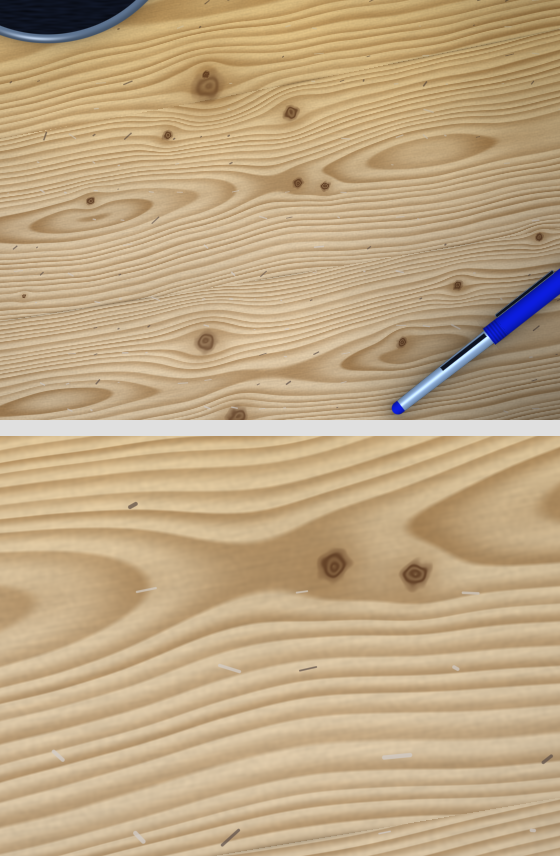
Top: the whole. Bottom: its middle third, enlarged.
A Shadertoy shader for this texture:

```glsl
// A pine table top with knots, scratches, a dark round dish and a blue pen.
// Each board's rings are distances to a wavy pith line, pushed aside by knots;
// the dish and the pen are distance shapes laid over the wood.
#define PALE_WOOD vec3(0.83, 0.745, 0.595)
#define LATE_WOOD vec3(0.58, 0.43, 0.25)
#define KNOT_WOOD vec3(0.36, 0.23, 0.13)
#define DARK_DISH vec3(0.05, 0.07, 0.12)
#define STEEL vec3(0.42, 0.52, 0.65)
#define PEN_BLUE vec3(0.04, 0.10, 0.76)
#define BOARD_WIDTH 0.435
#define RING_DENSITY 84.0
#define RING_CONTRAST 0.62
#define SCRATCH_CELL 0.065
#define SMALL_KNOTS 9

vec2 hash2(vec2 p) {
    vec3 q = fract(p.xyx * vec3(0.1031, 0.1030, 0.0973));
    q += dot(q, q.yzx + 33.33);
    return fract((q.xx + q.yz) * q.zy);
}

float corner(vec2 cell, vec2 offset) {
    return dot(hash2(cell) * 2.0 - 1.0, offset);
}

// Gradient noise, about -0.7 to 0.7
float noise(vec2 p) {
    vec2 i = floor(p), f = p - i, e = vec2(1, 0);
    vec2 u = f * f * f * (f * (f * 6.0 - 15.0) + 10.0);
    return 1.4 * mix(mix(corner(i, f), corner(i + e, f - e), u.x),
                     mix(corner(i + e.yx, f - e.yx), corner(i + 1.0, f - 1.0), u.x), u.y);
}

float cover(float dist) {
    float px = 0.8 / iResolution.y;
    return 1.0 - smoothstep(-px, px, dist);
}

// Returns grain displacement, core mask and brown halo
vec3 knot(vec2 p, vec2 centre, float radius) {
    vec2 q = (p - centre) / radius;
    q.y -= 0.17 * q.x;
    float r = length(q) + 0.25 * noise(q * 1.5 + centre * 40.0);
    float push = -q.y * radius * 0.85 * exp(-dot(q * q, vec2(0.10, 0.17)));
    float rings = 0.82 + 0.18 * sin(r * 15.0);
    float core = (1.0 - smoothstep(0.55, 1.05, r)) * rings;
    return vec3(push, core * mix(1.0, 0.72, smoothstep(0.015, 0.04, radius)),
                exp(-r * r * 0.35));
}

vec3 wood(vec2 p) {
    // Knots: four large ones, then a scatter of small ones
    vec3 k = knot(p, vec2(0.495, 0.795), 0.042) + knot(p, vec2(0.693, 0.731), 0.021)
           + knot(p, vec2(0.491, 0.187), 0.031) + knot(p, vec2(0.564, 0.007), 0.028);
    for (int i = 0; i < SMALL_KNOTS; i++) {
        vec2 h = hash2(vec2(float(i) * 7.3 + 2.0, 19.0));
        vec2 centre = vec2((float(i) + 0.2 + 0.6 * h.x) * 1.33 / float(SMALL_KNOTS), h.y);
        k += knot(p, centre, 0.005 + 0.010 * fract(h.x * 13.0));
    }

    // Boards and growth rings
    float across = p.y - p.x * (0.14 + 0.06 * p.y);
    float board = floor((across + 0.2) / BOARD_WIDTH);
    float pith = (board + 0.5) * BOARD_WIDTH - 0.2;
    vec2 along = vec2(p.x, across);
    float bend = 0.022 * noise(along * vec2(2.2, 4.0) + board * 9.0)
               + 0.004 * noise(along * vec2(8.0, 14.0) + board * 5.0);
    float offAxis = across + k.x + bend - pith;
    float depth = 0.055 + 0.045 * noise(vec2(p.x * 2.3, board * 5.7 + 0.4));
    float ringDist = length(vec2(offAxis, depth));
    float phase = ringDist * (RING_DENSITY - 11.0 * board)
                + 1.1 * noise(vec2(ringDist * 26.0, board * 3.1 + 0.3));
    float f = fract(phase);
    float late = smoothstep(0.15, 0.85, f) * (1.0 - smoothstep(0.84, 1.0, f));
    float strength = 0.85 + 0.5 * noise(vec2(floor(phase) * 3.7 + 0.5, p.x * 2.0));
    float heart = exp(-pow(offAxis / 0.025, 2.0)) * (0.5 + 0.5 * noise(p * 4.0));

    // Fibres, blotches and seams
    float fibre = noise(along * vec2(22.0, 210.0)) + 0.6 * noise(along * vec2(60.0, 330.0));
    float blotch = noise(along * vec2(2.5, 6.0) + 4.0);
    vec3 col = mix(PALE_WOOD, LATE_WOOD, clamp(late * strength * RING_CONTRAST + heart * 0.45, 0.0, 0.85));
    col *= 1.0 + 0.035 * fibre + 0.07 * blotch + 0.03 * noise(p * 190.0);
    float seam = fract((across + 0.2) / BOARD_WIDTH) * BOARD_WIDTH;
    seam = min(seam, BOARD_WIDTH - seam);
    col *= 1.0 - 0.2 * exp(-seam * 500.0) * smoothstep(-0.2, 0.3, noise(p * 5.0));
    col = mix(col, LATE_WOOD, min(k.z, 1.0) * 0.4);
    return mix(col, KNOT_WOOD, min(k.y, 1.0) * 0.9);
}

// Short pale or dark nicks, one at most in each cell
vec3 addScratches(vec3 col, vec2 p) {
    vec2 cell = floor(p / SCRATCH_CELL);
    vec2 h = hash2(cell + 31.0), g = hash2(cell + 77.0);
    vec2 q = p - (cell + 0.3 + 0.4 * h) * SCRATCH_CELL;
    float angle = 0.2 + (g.x - 0.5) * 2.4 * g.y;
    vec2 dir = vec2(cos(angle), sin(angle));
    float t = dot(q, dir), halfLength = 0.001 + 0.010 * h.x * h.x;
    float d = length(q - dir * clamp(t, -halfLength, halfLength)) - 0.0012 * (0.5 + g.y);
    vec3 tint = g.x < 0.6 ? vec3(0.80, 0.77, 0.72) : vec3(0.37, 0.31, 0.27);
    return mix(col, tint, cover(d) * step(h.y, 0.42) * 0.75);
}

vec3 addDish(vec3 col, vec2 p) {
    vec2 q = p - vec2(0.113, 1.229);
    float r = length(q);
    col *= 1.0 - 0.22 * exp(-max(r - 0.332, 0.0) * 60.0);
    float glint = exp(-pow((q.x + 0.03) / 0.07, 2.0)) * exp(-pow((r - 0.322) / 0.004, 2.0));
    vec3 rim = STEEL * (0.62 + 0.25 * smoothstep(0.332, 0.315, r)) + 0.4 * glint;
    col = mix(col, rim, cover(r - 0.332));
    vec3 inside = DARK_DISH * (1.0 + 0.5 * noise(p * vec2(25.0, 160.0)));
    return mix(col, inside, cover(r - 0.311));
}

vec3 addPen(vec3 col, vec2 p) {
    vec2 axis = vec2(0.787, 0.617), q = p - vec2(0.936, 0.019);
    float t = dot(q, axis), b = dot(q, vec2(-axis.y, axis.x));
    float halfWidth = t < 0.29 ? mix(0.015, 0.019, t / 0.29) : 0.024;
    float d = length(vec2(min(t - halfWidth, 0.0), b)) - halfWidth;
    float side = b / halfWidth;
    col *= 1.0 - 0.3 * exp(-max(d, 0.0) * 55.0);

    // Barrel, blue ends, printed strip
    vec3 body = STEEL * (0.72 + 0.55 * sqrt(max(1.0 - side * side, 0.0)));
    body += 0.3 * exp(-pow((side - 0.05) / 0.28, 2.0));
    body = mix(body, DARK_DISH, cover(max(abs(t - 0.22) - 0.066, abs(b - 0.009) - 0.005)));
    float ridges = 1.0 - 0.2 * step(t, 0.33) * step(0.29, t) * (0.5 + 0.5 * sin(t * 800.0));
    vec3 blue = PEN_BLUE * (1.15 - 0.4 * side * side) * ridges;
    body = mix(body, blue, max(cover(t - 0.024), cover(0.29 - t)));
    col = mix(col, body, cover(d));

    // Wire clip
    float clip = length(vec2(max(abs(t - 0.42) - 0.083, 0.0), b - 0.028));
    col = mix(col, DARK_DISH, cover(clip - 0.0045));
    return mix(col, STEEL, cover(abs(clip - 0.004) - 0.0008) * 0.7);
}

void mainImage(out vec4 fragColor, in vec2 fragCoord) {
    vec2 p = fragCoord / iResolution.y;
    vec3 col = addScratches(wood(p), p);

    // Daylight: cool centre, warm top, dim right and lower right corner
    float dim = 0.10 * smoothstep(0.7, 1.3, p.x)
              + 0.20 * smoothstep(0.75, 1.25, p.x) * smoothstep(0.5, 0.0, p.y);
    vec3 warmth = mix(vec3(1.0, 1.01, 1.06), vec3(1.0, 0.96, 0.83), smoothstep(0.4, 1.0, p.y));
    col *= warmth * (1.03 - dim - 0.10 * dot(p - vec2(0.6, 0.5), p - vec2(0.6, 0.5)));

    col = addPen(addDish(col, p), p);
    fragColor = vec4(clamp(col, 0.0, 1.0), 1.0);
}
```
